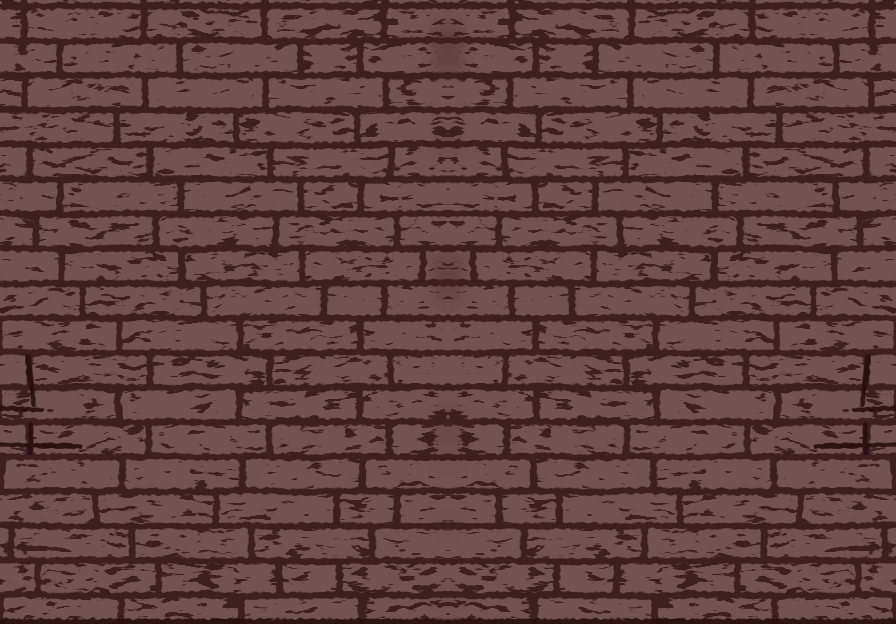
Write a Shadertoy shader that draws this texture.

```glsl
#define ROWS 18.0
#define ROW_SHIFT 0.175
#define BRICK_LENGTH 3.47
#define HALF_BRICK_ROWS 0x14122
#define JOINT 0.19
#define EDGE_WEAR 0.07
#define STREAK_LEVEL 0.30
#define STREAK_SPREAD 0.22
#define BRICK_COLOR vec3(0.45, 0.32, 0.32)
#define SMUDGE_COLOR vec3(0.35, 0.22, 0.22)
#define MORTAR_COLOR vec3(0.24, 0.12, 0.12)
#define SCAR_COLOR vec3(0.15, 0.05, 0.05)

// Distance from the mirror axis to the first joint of each course, in row heights
const float FIRST_JOINT[18] = float[18](
    1.82, 2.53, 1.79, 2.63, 1.65, 2.50, 1.48, 0.74, 1.85,
    2.53, 1.65, 2.56, 1.69, 2.46, 1.48, 2.19, 3.14, 2.50);

float hash(vec2 p) {
    vec3 q = fract(vec3(p.xyx) * 0.1031);
    q += dot(q, q.yzx + 33.33);
    return fract((q.x + q.y) * q.z);
}

float cornerGradient(vec2 cell, vec2 offset) {
    float angle = 6.2832 * hash(cell);
    return dot(vec2(cos(angle), sin(angle)), offset);
}

float gradientNoise(vec2 p) {
    vec2 i = floor(p), f = p - i;
    vec2 w = f * f * f * (f * (f * 6.0 - 15.0) + 10.0);
    vec2 e = vec2(1.0, 0.0);
    return mix(
        mix(cornerGradient(i, f), cornerGradient(i + e, f - e), w.x),
        mix(cornerGradient(i + e.yx, f - e.yx), cornerGradient(i + 1.0, f - 1.0), w.x), w.y);
}

float fbm(vec2 p) {
    float sum = 0.0, amplitude = 1.0;
    for (int k = 0; k < 3; k++) {
        sum += amplitude * gradientNoise(p);
        p = p * 2.03 + 17.3;
        amplitude *= 0.5;
    }
    return sum;
}

// Left and right joint of the brick that holds x
vec2 brickSpan(float x, int row) {
    float start = FIRST_JOINT[clamp(row, 0, 17)];
    if (x < start) return vec2(-start, start);
    if (row >= 0 && ((HALF_BRICK_ROWS >> row) & 1) == 1) {
        float halfEnd = start + 0.5 * BRICK_LENGTH;
        if (x < halfEnd) return vec2(start, halfEnd);
        start = halfEnd;
    }
    start += floor((x - start) / BRICK_LENGTH) * BRICK_LENGTH;
    return vec2(start, start + BRICK_LENGTH);
}

float roundedBox(vec2 p, vec2 halfSize, float radius) {
    vec2 d = abs(p) - halfSize + radius;
    return length(max(d, 0.0)) + min(max(d.x, d.y), 0.0) - radius;
}

float segment(vec2 p, vec2 a, vec2 b) {
    vec2 ab = b - a;
    return length(p - a - ab * clamp(dot(p - a, ab) / dot(ab, ab), 0.0, 1.0));
}

void mainImage(out vec4 fragColor, in vec2 fragCoord) {
    // Wall coordinates in row heights, mirrored left to right, rows counted down
    float pixel = ROWS / iResolution.y;
    float halfWidth = 0.5 * iResolution.x * pixel;
    vec2 wall = vec2(abs(fragCoord.x * pixel - halfWidth), ROWS - fragCoord.y * pixel - ROW_SHIFT);
    float grain = gradientNoise(wall * 6.0 + 40.0);
    vec2 bent = wall + 0.05 * vec2(gradientNoise(wall * 1.3 + 9.0), gradientNoise(wall * 0.6 + 70.0));

    // Worn brick outline
    float row = floor(bent.y);
    vec2 span = brickSpan(bent.x, int(row));
    vec2 local = vec2(bent.x - 0.5 * (span.x + span.y), fract(bent.y) - 0.5);
    vec2 halfSize = 0.5 * vec2(span.y - span.x, 1.0) - 0.5 * JOINT;
    float edge = roundedBox(local, halfSize, 0.07) + EDGE_WEAR * grain;
    float brick = 1.0 - smoothstep(-pixel, pixel, edge);

    // Ragged slanted streaks, denser on some bricks
    vec2 id = vec2(row + 5.0, floor(span.x * 3.0) + 20.0);
    vec2 seed = 60.0 * vec2(hash(id), hash(id + 31.7));
    float slant = 0.12 * wall.x * (hash(id + 8.0) - 0.7) + 0.12 * gradientNoise(wall * 1.7);
    float streakNoise = fbm(vec2(wall.x * 1.5, (wall.y + slant) * 5.0) + seed);
    float level = STREAK_LEVEL + STREAK_SPREAD * (hash(id + 3.1) - 0.5)
        - 0.25 * gradientNoise(wall * vec2(0.9, 1.6) + seed);
    float streak = smoothstep(level - 0.07, level + 0.10, streakNoise);

    // Soft smudges along the mirror axis
    float patches = smoothstep(-0.05, 0.35, gradientNoise(vec2(3.0, wall.y * 0.45)));
    float smudge = patches * (1.0 - smoothstep(0.15, 0.75, wall.x + 0.2 * grain));

    // Dark scars near the sides and along the base
    vec2 side = vec2(halfWidth - wall.x, wall.y) + 0.05 * grain;
    float scar = segment(side, vec2(0.80, 10.1), vec2(0.98, 11.5));
    scar = min(scar, segment(side, vec2(0.0, 11.6), vec2(1.2, 11.65)));
    scar = min(scar, segment(side, vec2(0.90, 12.1), vec2(0.88, 12.9)));
    scar = min(scar, segment(side, vec2(0.0, 12.65), vec2(2.3, 12.7))) - 0.07;
    scar = min(scar, ROWS - ROW_SHIFT - 0.15 - wall.y + 0.08 * grain);

    vec3 color = mix(BRICK_COLOR, SMUDGE_COLOR, 0.6 * smudge);
    color = mix(color, MORTAR_COLOR, streak);
    color = mix(MORTAR_COLOR, color, brick);
    color = mix(color, SCAR_COLOR, 0.9 * (1.0 - smoothstep(-pixel, pixel, scar)));
    fragColor = vec4(color, 1.0);
}
```
